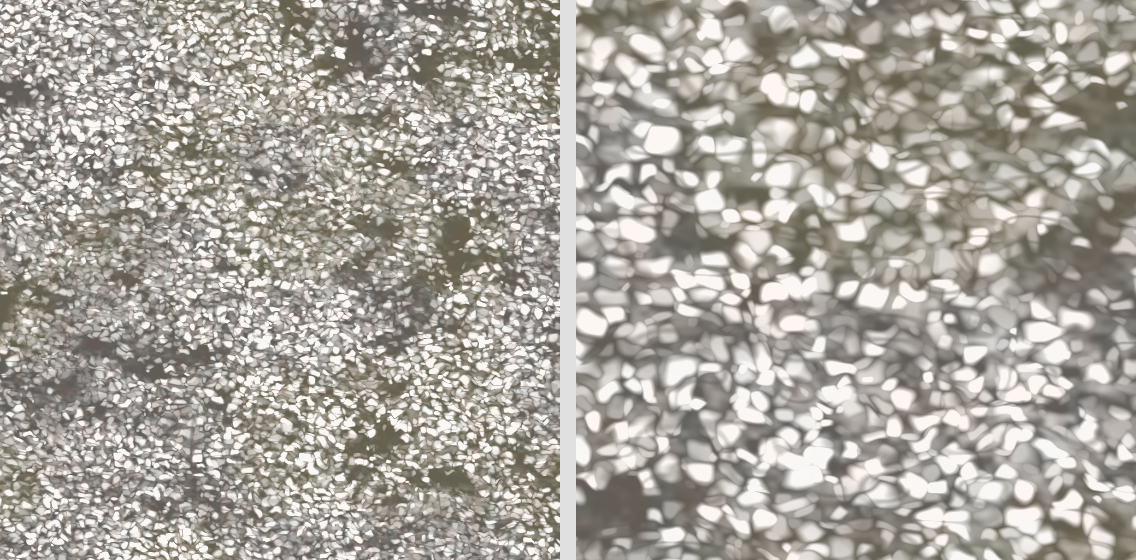
Left: the whole. Right: its middle third, enlarged.
Reproduce this texture procedurally as a WebGL 1 fragment shader.

```glsl
precision highp float;
// Glittering pale grains scattered over a soft olive-grey ground.
uniform vec2 u_resolution;

float hash(vec2 p) {
  vec3 q = fract(p.xyx * 0.1031);
  q += dot(q, q.yzx + 33.33);
  return fract((q.x + q.y) * q.z);
}

vec2 hash2(vec2 p) {
  return vec2(hash(p), hash(p + 71.7));
}

float noise(vec2 p) {
  vec2 i = floor(p), f = fract(p);
  f = f * f * (3.0 - 2.0 * f);
  return mix(mix(hash(i), hash(i + vec2(1.0, 0.0)), f.x),
             mix(hash(i + vec2(0.0, 1.0)), hash(i + 1.0), f.x), f.y);
}

// How thickly grains lie here: broad drifts broken by small bare patches
float density(vec2 p) {
  float drift = noise(p * vec2(4.0, 5.0) + 3.0);
  float patches = noise(p * vec2(17.0, 25.0) + 40.0);
  float edge = smoothstep(0.0, 0.12, p.x);
  return smoothstep(0.15, 0.6, 0.35 * drift + 0.65 * patches + 0.12 * edge - 0.07);
}

// Brightest grain over p; levels gives the dimmest and brightest grain
float grains(vec2 p, vec2 grid, vec2 levels, float seed) {
  vec2 cell = floor(p * grid);
  float light = 0.0;
  for (int y = -1; y <= 1; y++) {
    for (int x = -1; x <= 1; x++) {
      vec2 id = cell + vec2(float(x), float(y));
      vec2 center = id + 0.5 + 0.85 * (hash2(id + seed) - 0.5);
      vec2 shape = hash2(id + seed + 131.0);
      vec2 look = hash2(id + seed + 257.0);

      // Rounded block, turned a little and mostly wider than tall
      float angle = 1.3 * (look.x - 0.55);
      float c = cos(angle), s = sin(angle);
      vec2 q = abs(mat2(c, -s, s, c) * (p * grid - center));
      q /= vec2(0.29 + 0.33 * shape.x, 0.28 + 0.22 * shape.y);
      float d = pow(q.x * q.x * q.x + q.y * q.y * q.y, 0.3333);

      float present = step(hash(id + seed + 389.0), 0.06 + 0.88 * density(center / grid));
      float level = mix(levels.x, levels.y, look.y);
      light = max(light, present * level * (1.0 - smoothstep(0.4, 1.3, d)));
    }
  }
  return light;
}

void main() {
  vec2 p = gl_FragCoord.xy / u_resolution;

  // Slow bending keeps rows from lining up, quick bending roughens outlines
  vec2 bent = p + 0.012 * vec2(noise(p * 17.0), noise(p * 15.0 + 9.0));
  bent.y += 0.06 * p.x;
  vec2 rough = bent + 0.008 * vec2(noise(p * 95.0 + 7.0), noise(p * 95.0 + 83.0));

  // Grey veils lift the ground and calm the bright grains
  float veil = smoothstep(0.45, 0.8, noise(p * vec2(5.0, 4.0) + 17.0));
  float cover = density(bent);

  // Fine streaky ground, flat in the bare patches
  float streaks = 0.6 * noise(bent * vec2(85.0, 135.0))
                + 0.4 * noise(bent * vec2(170.0, 210.0) + 5.0);
  float light = cover * (0.4 + 0.3 * veil) * smoothstep(0.25, 0.9, streaks);

  // Dim small grains below, bright larger grains above
  float dim = grains(rough, vec2(82.0, 98.0), vec2(0.25, 0.9), 11.0);
  float bright = grains(rough, vec2(56.0, 68.0), vec2(0.6, 1.45), 503.0);
  light = max(light, max(dim, bright * (1.0 - 0.25 * veil)));

  // Clumps glow together, thin flat creases part them
  float clump = 0.6 * noise(p * vec2(20.0, 28.0) + 31.0) + 0.4 * noise(p * 7.0 + 53.0);
  float crease = smoothstep(0.0, 0.13, abs(noise(bent * vec2(36.0, 72.0) + 19.0) - 0.5));
  light *= mix(0.55, 1.5, clump) * mix(0.6, 1.0, crease);
  light = clamp(light + 0.02, 0.0, 1.0);

  // Ground shifts between olive and neutral grey
  float olive = smoothstep(0.3, 0.75, noise(p * vec2(6.0, 7.0) + 61.0));
  vec3 ground = mix(vec3(0.365, 0.347, 0.33), vec3(0.385, 0.365, 0.295), olive);
  vec3 color = mix(ground, vec3(0.985, 0.968, 0.955), light);

  // Faint warm and cool glints
  float glint = noise(p * 60.0 + 23.0) - 0.5;
  color += 0.025 * glint * vec3(1.0, -0.3, -0.8);
  gl_FragColor = vec4(clamp(color, 0.0, 1.0), 1.0);
}
```
